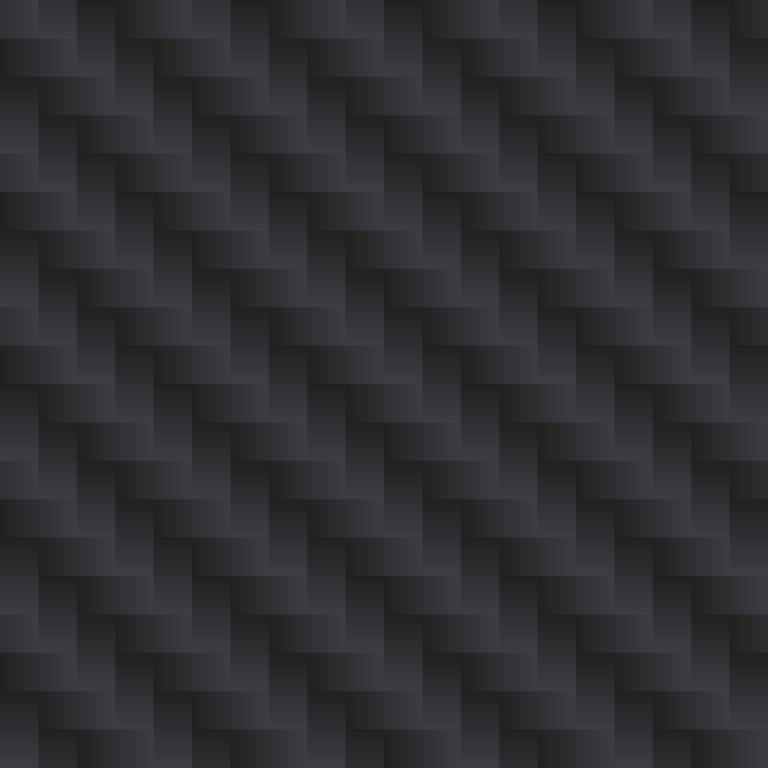
This pattern is drawn by a WebGL 1 fragment shader. Its source:

```glsl
precision highp float;

// Dark twill weave: two-cell strips run across and down in diagonal steps.
// A 20 x 20 cell grid holds 5 x 5 repeats; each cell's diagonal index picks the
// strip direction and the position along its dark-to-light gradient.

uniform vec2 u_resolution;

// p is measured in cells, from the top left corner.
vec3 twill(vec2 p) {
  vec2 cell = floor(p);
  vec2 inside = p - cell;
  float diagonal = floor(mod(cell.x - cell.y + 1.5, 4.0));

  // Indices 0 and 1 run rightward; 3 and 2 run downward.
  float along = diagonal < 1.5
    ? 0.5 * (diagonal + inside.x)
    : 0.5 * (3.0 - diagonal + inside.y);

  return mix(vec3(0.129, 0.129, 0.128), vec3(0.243, 0.238, 0.265), along);
}

void main() {
  // Average a 4 x 4 grid of samples to smooth the strip edges.
  vec3 color = vec3(0.0);
  for (int j = 0; j < 4; j++) {
    for (int i = 0; i < 4; i++) {
      vec2 offset = (vec2(float(i), float(j)) + 0.5) / 4.0 - 0.5;
      vec2 uv = (gl_FragCoord.xy + offset) / u_resolution;
      color += twill(vec2(uv.x, 1.0 - uv.y) * 20.0);
    }
  }
  gl_FragColor = vec4(color / 16.0, 1.0);
}
```
